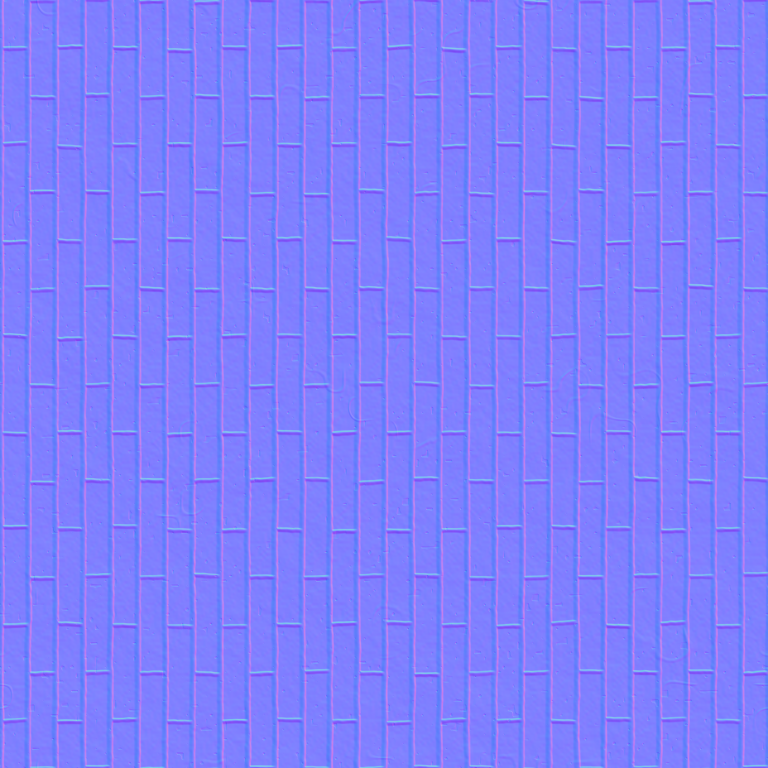
A WebGL 1 fragment shader for this texture map:

```glsl
precision highp float;
// Tangent-space normal map of upright running-bond bricks with raised, slightly worn joints.

uniform vec2 u_resolution;

#define COLUMNS 28.0                              // bricks across, even
#define ROWS 8.0                                  // bricks down each column
#define ORIGIN vec2(0.0026, -0.0005)              // position of the first joint
#define JOINT_HEIGHT 0.00117
#define SLOPE_SIDES vec2(0.0029, 0.0065)          // ramp widths: brick left, right
#define SLOPE_ENDS vec2(0.0024, 0.0044)           // ramp widths: brick bottom, top
#define JITTER 0.022                              // end joint shift, in bricks
#define TILT 0.016                                // end joint slant, in bricks
#define WOBBLE 0.0011                             // waviness of the joints
#define GRAIN 0.00016                             // fine surface roughness
#define MARKS 0.00028                             // scratches and pits
#define STEP 0.0008                               // sampling distance for slopes

float hash(vec2 p) {
  return fract(sin(dot(p, vec2(127.1, 311.7))) * 43758.5);
}

// Value noise that wraps after a whole number of cells.
float noise(vec2 uv, float period, float seed) {
  vec2 p = uv * period;
  vec2 cell = floor(p);
  vec2 f = p - cell;
  f = f * f * (3.0 - 2.0 * f);
  vec2 a = mod(cell, period) + seed;
  vec2 b = mod(cell + 1.0, period) + seed;
  return mix(mix(hash(a), hash(vec2(b.x, a.y)), f.x),
             mix(hash(vec2(a.x, b.y)), hash(b), f.x), f.y);
}

// Shift of one end joint, slanted across its column.
float endShift(float column, float row, float across) {
  vec2 id = vec2(mod(column, COLUMNS), mod(row, ROWS));
  return (hash(id + 3.7) - 0.5) * 2.0 * JITTER
       + (hash(id + 51.3) - 0.5) * 2.0 * TILT * (across - 0.5);
}

// 1 on the joints, falling to 0 on the brick faces.
float jointProfile(vec2 uv) {
  float x = uv.x * COLUMNS;
  float column = floor(x);
  float across = x - column;
  float y = uv.y * ROWS + 0.5 * mod(column + 1.0, 2.0);
  float row = floor(y);
  y -= mix(endShift(column, row, across), endShift(column, row + 1.0, across), y - row);
  float along = fract(y);

  vec2 sides = vec2(across, 1.0 - across) / COLUMNS;
  vec2 ends = vec2(along, 1.0 - along) / ROWS;
  vec2 s = smoothstep(vec2(0.0002), SLOPE_SIDES + 0.0002, sides);
  vec2 e = smoothstep(vec2(0.0002), SLOPE_ENDS + 0.0002, ends);
  return 1.0 - s.x * s.y * e.x * e.y;
}

float surfaceHeight(vec2 uv) {
  // Uneven joint lines
  vec2 broad = vec2(noise(uv, 20.0, 1.0), noise(uv, 20.0, 31.0)) - 0.5;
  vec2 rough = vec2(noise(uv, 150.0, 61.0), noise(uv, 150.0, 91.0)) - 0.5;
  vec2 bent = uv - ORIGIN + WOBBLE * (1.6 * broad + 0.8 * rough);

  float wear = 0.82 + 0.36 * noise(uv, 44.0, 17.0);
  float h = JOINT_HEIGHT * wear * jointProfile(bent);

  // Faces: gentle swell and grain
  h += 0.0006 * noise(uv, 26.0, 5.0);
  h += GRAIN * (noise(uv, 250.0, 9.0) + 1.4 * noise(uv, 110.0, 23.0));

  // Sparse scratches and pits
  float scratch = 1.0 - smoothstep(0.0, 0.07, abs(noise(uv, 32.0, 41.0) - 0.5));
  float patches = smoothstep(0.74, 0.88, noise(uv, 18.0, 47.0));
  float pits = smoothstep(0.88, 0.98, noise(uv, 160.0, 71.0));
  return h + MARKS * (scratch * patches - pits);
}

void main() {
  vec2 uv = gl_FragCoord.xy / u_resolution;
  vec2 dx = vec2(STEP, 0.0);
  vec2 dy = vec2(0.0, STEP);
  vec2 slope = vec2(surfaceHeight(uv + dx) - surfaceHeight(uv - dx),
                    surfaceHeight(uv + dy) - surfaceHeight(uv - dy)) / (2.0 * STEP);
  vec3 normal = normalize(vec3(-slope, 1.0));
  gl_FragColor = vec4(normal * 0.5 + 0.5, 1.0);
}
```
